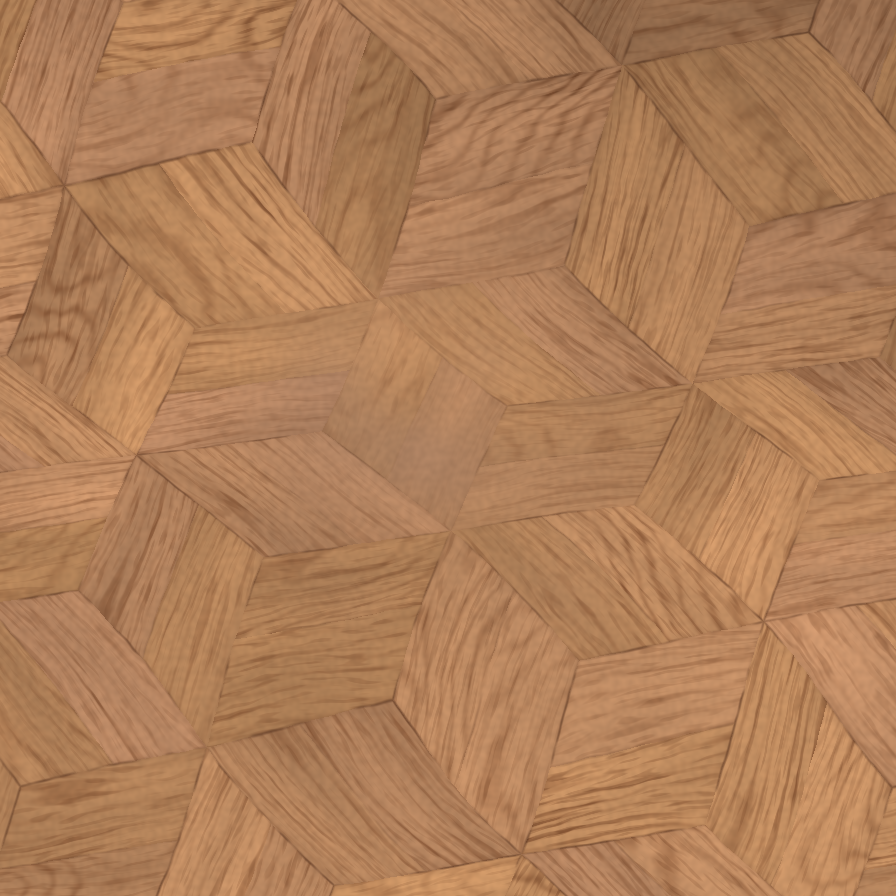
A Shadertoy shader for this texture:

```glsl
// Worn oak parquet: a tumbling-block weave of rhombi, each made of two planks.

// Layout, in canvas units
const vec2 ORIGIN = vec2(0.423, 0.695);               // one six-way corner
const mat2 LATTICE = mat2(0.350, -0.104, 0.079, -0.311); // steps between such corners
const float RHOMB_HEIGHT = 0.17;
const float SEAM_WIDTH = 0.0012;
const float BEND = 0.028;                             // uneven laying, vertical
const float BEND_FREQ = 10.27;
const float BEND_PHASE = 0.811;

// Colours
const vec3 GOLD_OAK = vec3(0.730, 0.535, 0.360);
const vec3 ROSE_OAK = vec3(0.720, 0.527, 0.390);
const vec3 GRAIN = vec3(0.460, 0.275, 0.160);
const vec3 SEAM = vec3(0.380, 0.235, 0.150);
const vec3 SCUFF = vec3(0.650, 0.495, 0.395);

// Variation and wear
const float TONE_RANGE = 0.12;
const float FIGURED_SHARE = 0.32;                     // planks with looping rings
const vec2 WEAR_CENTRE = vec2(0.48, 0.54);
const float WEAR_RADIUS = 0.20;

vec2 hash2(vec2 p) {
    vec3 q = fract(p.xyx * vec3(0.1031, 0.1030, 0.0973));
    q += dot(q, q.yzx + 33.33);
    return fract((q.xx + q.yz) * q.zy);
}

float cornerSlope(vec2 cell, vec2 offset) {
    float angle = 6.2832 * hash2(cell).x;
    return dot(vec2(cos(angle), sin(angle)), offset);
}

// Gradient noise, roughly -0.7 to 0.7
float noise(vec2 p) {
    vec2 i = floor(p), f = p - i;
    vec2 u = f * f * f * (f * (f * 6.0 - 15.0) + 10.0);
    vec2 e = vec2(1.0, 0.0);
    return mix(mix(cornerSlope(i, f), cornerSlope(i + e, f - e), u.x),
               mix(cornerSlope(i + e.yx, f - e.yx), cornerSlope(i + 1.0, f - 1.0), u.x), u.y);
}

struct Rhomb {
    vec2 start;   // lattice corner it grows from
    vec2 along;   // grain edge, in lattice steps
    vec2 st;      // position inside: along and across the grain, 0 to 1
    float kind;   // which of the three directions
};

// Each rhombus straddles one edge of the triangular lattice.
Rhomb findRhomb(vec2 uv) {
    vec2 cell = floor(uv), f = uv - cell;
    bool upper = f.x + f.y > 1.0;
    vec3 w = upper ? vec3(1.0 - f.yx, f.x + f.y - 1.0) : vec3(f.yx, 1.0 - f.x - f.y);
    float nearest = min(w.x, min(w.y, w.z));
    Rhomb r = Rhomb(cell, vec2(1, 1) / 3.0, vec2(0), 0.0);
    vec2 across = vec2(2, -1) / 3.0;
    if (w.x == nearest) {
        if (upper) r.start.y += 1.0;
    } else if (w.y == nearest) {
        if (upper) r.start.x += 1.0;
        r.along = vec2(-1, 2) / 3.0;
        across = vec2(1, 1) / 3.0;
        r.kind = 1.0;
    } else {
        r.start.y += 1.0;
        r.along = vec2(2, -1) / 3.0;
        across = vec2(1, -2) / 3.0;
        r.kind = 2.0;
    }
    r.st = inverse(mat2(r.along, across)) * (uv - r.start);
    return r;
}

// Darkness of the wood figure; g.x runs along the grain
float woodGrain(vec2 g, float figured) {
    float sway = noise(g * vec2(4.0, 9.0));
    float turns = g.y * mix(75.0, 32.0, figured) + sway * mix(2.0, 6.5, figured)
                + 0.35 * noise(g * vec2(25.0, 60.0));
    float rings = pow(0.5 + 0.5 * sin(6.2832 * turns), 3.0);
    rings *= 0.65 + 0.7 * noise(g * vec2(9.0, 30.0) + 5.0);
    float streaks = smoothstep(0.08, 0.38, noise(vec2(g.x * 8.0, g.y * 150.0 + 4.0 * sway)));
    float pores = smoothstep(0.08, 0.35, noise(vec2(g.x * 30.0, g.y * 240.0 + 6.0 * sway)));
    return mix(0.26, 0.48, figured) * rings + mix(0.34, 0.20, figured) * streaks + 0.24 * pores;
}

void mainImage(out vec4 fragColor, in vec2 fragCoord) {
    vec2 p = fragCoord / iResolution.xy;
    float pixel = 1.0 / iResolution.y;
    vec2 q = p + vec2(0.0, BEND * sin(BEND_FREQ * (BEND_PHASE - p.y)));
    q += 0.004 * vec2(noise(p * 6.0), noise(p * 6.0 + 40.0));
    q += 0.0012 * vec2(noise(p * 45.0), noise(p * 45.0 + 20.0));

    // Plank and its random traits
    Rhomb r = findRhomb(inverse(LATTICE) * (q - ORIGIN));
    float halfSide = step(0.5, r.st.y);
    vec2 id = r.start * 3.0 + vec2(r.kind * 31.0 + 90.0, halfSide * 47.0 + 60.0);
    vec2 tint = hash2(id), trait = hash2(id + 211.0);
    float figured = step(1.0 - FIGURED_SHARE, trait.x);

    // Grain, rubbed away in the worn patch
    vec2 dir = normalize(LATTICE * r.along);
    vec2 g = vec2(dot(q, dir), dot(q, vec2(-dir.y, dir.x))) + 8.0 * tint;
    vec2 fromWear = (p - WEAR_CENTRE) / WEAR_RADIUS;
    float worn = exp(-dot(fromWear, fromWear)) * (0.9 + 0.6 * noise(p * 9.0));
    float strength = mix(0.6, 1.05, trait.y) * (1.0 + 0.5 * noise(p * 8.0 + 33.0));
    float grain = woodGrain(g, figured) * strength * (1.0 - 0.7 * worn);

    vec3 color = mix(GOLD_OAK, ROSE_OAK, tint.x);
    color *= 1.0 + TONE_RANGE * (tint.y - 0.5) + 0.12 * noise(g * vec2(4.0, 22.0));
    color = mix(color, GRAIN, clamp(grain, 0.0, 0.85));
    color = mix(color, SCUFF, 0.5 * worn * smoothstep(-0.3, 0.5, noise(p * 7.0 + 15.0)));

    // Seams: broken, soft and partly filled, fainter between the two planks
    vec2 edge = min(r.st, 1.0 - r.st);
    float rim = min(edge.x, edge.y) * RHOMB_HEIGHT;
    float split = abs(r.st.y - 0.5) * RHOMB_HEIGHT;
    vec2 line = 1.0 - smoothstep(vec2(0.0), vec2(SEAM_WIDTH + pixel), vec2(rim, split));
    float gaps = smoothstep(-0.3, 0.4, noise(p * 13.0) + 0.6 * noise(p * 50.0));
    float grime = exp(-rim / 0.004) * (0.10 + 0.12 * noise(p * 22.0 + 8.0));
    float seam = max(line.x * 0.55, line.y * 0.28) * gaps + grime;
    color = mix(color, SEAM, seam * (1.0 - 0.65 * worn));

    // Broad light falloff toward the upper right, and mottling
    color *= 1.02 - 0.17 * smoothstep(0.4, 1.0, p.y * (0.5 + 0.5 * p.x));
    color *= 1.0 + 0.08 * noise(p * 4.0 + 70.0) + 0.06 * noise(p * 130.0);
    fragColor = vec4(color, 1.0);
}
```
